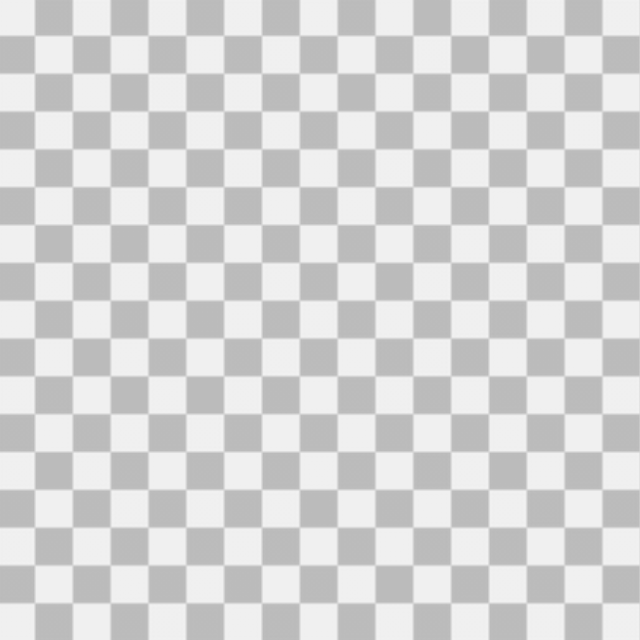
A three.js fragment shader for this pattern:

```glsl
// Two-tone grey checkerboard, about 17 by 17 squares, cropped at the borders.
// Signed triangle waves across and up give the distance to the nearest edge;
// their clamped product alternates the tones, with a faint ripple inside squares.

#define PITCH 0.05911                 // side of one square
#define FIRST_EDGE vec2(0.0547, 0.0573) // first edges from the left and bottom
#define EDGE_SOFTNESS 0.0023          // half width of the blend between squares
#define DARK_GREY vec3(0.735)
#define LIGHT_GREY vec3(0.940)
#define RIPPLE_STRENGTH 0.006
#define RIPPLE_FREQUENCY 900.0
#define RIPPLE_REACH 0.006            // distance over which the ripple fades

varying vec2 vUv;

float hash(vec2 cell) {
  return fract(sin(dot(cell, vec2(127.1, 311.7))) * 43758.5);
}

// Signed distance to the nearest edge, in squares; changes sign at each edge.
vec2 signedEdge(vec2 p) {
  return abs(mod(p + 0.5, 2.0) - 1.0) - 0.5;
}

// Fine ripple that fades inward from the edges, varying from square to square.
float edgeRipple(vec2 cell, vec2 inset) {
  vec2 wave = sin(inset * RIPPLE_FREQUENCY) * exp(-inset / RIPPLE_REACH);
  float grain = sin(vUv.x * 790.0) * sin(vUv.y * 830.0);
  return RIPPLE_STRENGTH * hash(cell) * (wave.x + wave.y + 0.4 * grain);
}

void main() {
  vec2 p = (vUv - FIRST_EDGE) / PITCH;
  vec2 edge = signedEdge(p) * PITCH;

  // Checker tone with softened edges
  vec2 side = clamp(edge / EDGE_SOFTNESS, -1.0, 1.0);
  float lightness = 0.5 + 0.5 * side.x * side.y;
  vec3 colour = mix(DARK_GREY, LIGHT_GREY, lightness);

  // Slight unevenness, absent on the edges themselves
  vec2 inset = max(abs(edge) - EDGE_SOFTNESS, 0.0);
  float interior = abs(side.x * side.y);
  colour += interior * edgeRipple(floor(p), inset);

  gl_FragColor = vec4(colour, 1.0);
}
```
